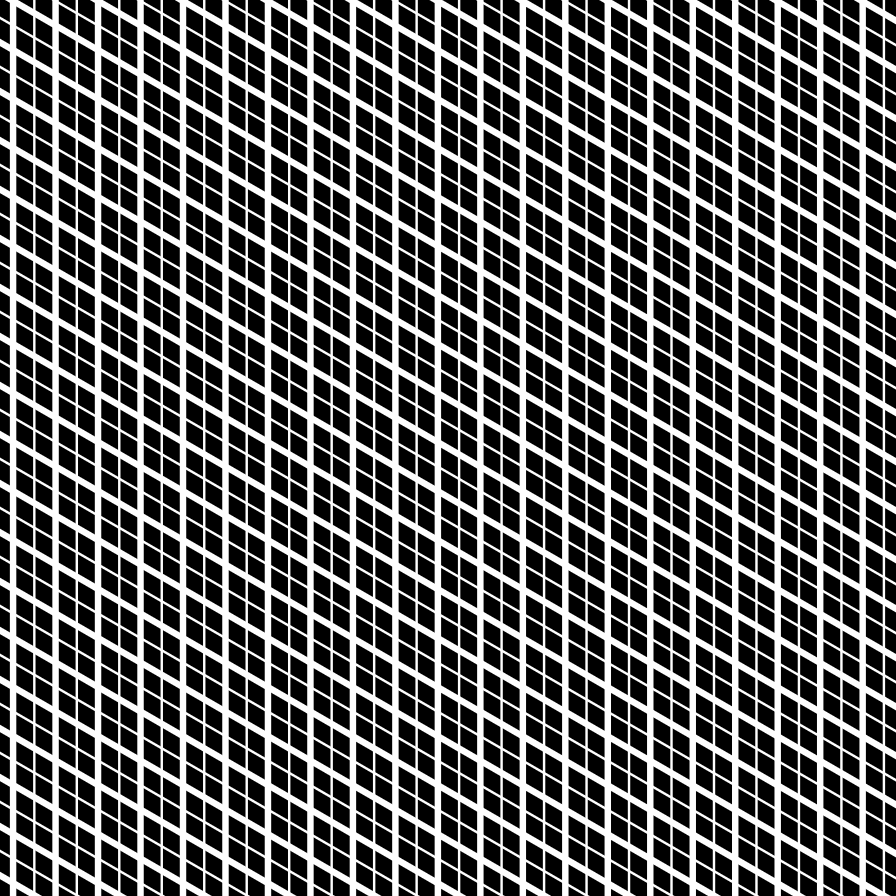
Write a WebGL 1 fragment shader that draws this pattern.

```glsl
precision highp float;
// A slanted white lattice on black: upright bars crossed by bars falling at
// 30 degrees, with a fine line halfway between each pair of bold ones.
// Each family is a repeated line distance turned into antialiased coverage.

uniform vec2 u_resolution;

const vec3 GROUND = vec3(0.0);
const vec3 LINE = vec3(0.995);
const float SLOPE = 0.57735;          // tan(30 degrees)
const float COLUMN_PITCH = 0.04741;   // horizontal step between upright bars
const float COLUMN_START = 0.0146;
const float ROW_PITCH = 0.05469;      // vertical step between falling bars
const float ROW_START = 0.02295;
const float BOLD_WIDTH = 0.0072;
const float FINE_WIDTH = 0.0027;

// Signed distance to the nearest multiple of pitch
float repeatDistance(float x, float pitch) {
  return (fract(x / pitch + 0.5) - 0.5) * pitch;
}

// Share of a pixel covered by a line of the given width
float lineCoverage(float dist, float width, float pixel) {
  return clamp((0.5 * width - abs(dist)) / pixel + 0.5, 0.0, 1.0);
}

// Union of two independent coverages
float unite(float a, float b) {
  return 1.0 - (1.0 - a) * (1.0 - b);
}

// Bold lines at each pitch, fine lines midway; scale makes widths perpendicular
float lineFamily(float x, float pitch, float scale, float pixel) {
  float bold = repeatDistance(x, pitch) * scale;
  float fine = repeatDistance(x + 0.5 * pitch, pitch) * scale;
  return unite(lineCoverage(bold, BOLD_WIDTH, pixel),
               lineCoverage(fine, FINE_WIDTH, pixel));
}

void main() {
  float side = min(u_resolution.x, u_resolution.y);
  vec2 p = gl_FragCoord.xy / side;
  float pixel = 1.0 / side;

  // Upright bars, then bars falling to the right
  float columns = lineFamily(p.x - COLUMN_START, COLUMN_PITCH, 1.0, pixel);
  float across = p.y + SLOPE * p.x - ROW_START;
  float rows = lineFamily(across, ROW_PITCH, inversesqrt(1.0 + SLOPE * SLOPE), pixel);

  gl_FragColor = vec4(mix(GROUND, LINE, unite(columns, rows)), 1.0);
}
```
